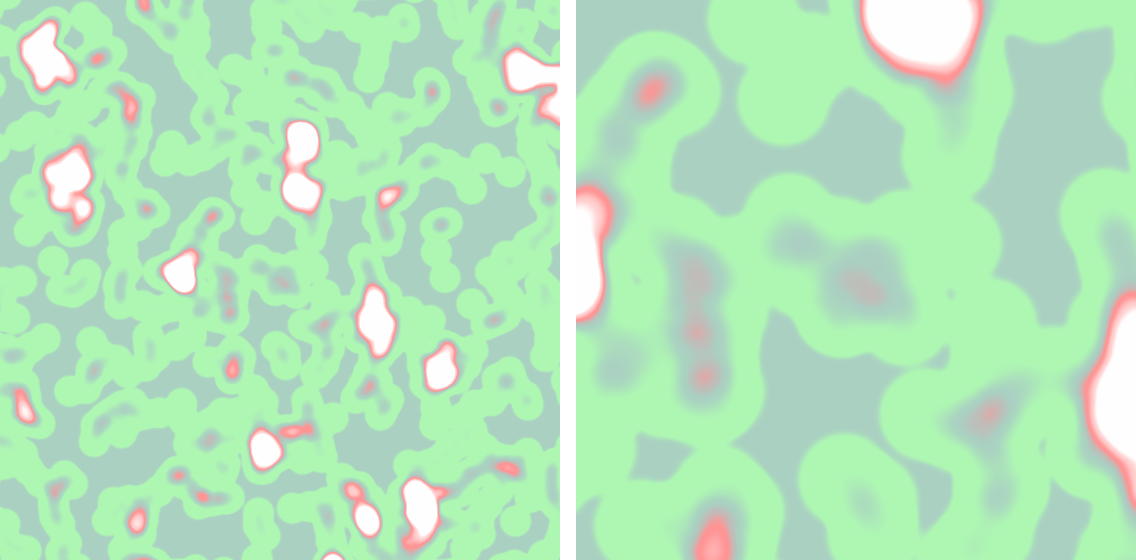
Left: the whole. Right: its middle third, enlarged.
Reproduce this pattern procedurally as a WebGL 2 fragment shader.

```glsl
#version 300 es
precision highp float;

#define SPOT_RADIUS 0.033
#define CHAIN_CELL 0.125
#define CHAINS_PER_CELL 3
#define MAX_CHAIN 5.0
#define HOT_CELL 0.25
#define HOT_CHANCE 0.45
#define SEED 17

uniform vec2 u_resolution;
out vec4 fragColor;

const float TAU = 6.2831853;

const vec3 SAGE  = vec3(0.665, 0.815, 0.760);
const vec3 MINT  = vec3(0.680, 0.970, 0.700);
const vec3 GREY  = vec3(0.750, 0.740, 0.725);
const vec3 CORAL = vec3(1.000, 0.580, 0.580);
const vec3 BLUSH = vec3(1.000, 0.800, 0.800);
const vec3 WHITE = vec3(1.000, 0.995, 0.995);

// Integer hash: cell and index to three values in 0..1
vec3 hash3(vec2 cell, int index) {
    uvec3 v = uvec3(ivec3(ivec2(cell), index + SEED * 1000));
    v = v * 1664525u + 1013904223u;
    v.x += v.y * v.z; v.y += v.z * v.x; v.z += v.x * v.y;
    v ^= v >> 16u;
    v.x += v.y * v.z; v.y += v.z * v.x; v.z += v.x * v.y;
    return vec3(v >> 8u) / 16777216.0;
}

// Soft round kernel that reaches zero at SPOT_RADIUS
float spot(vec2 d) {
    float k = max(1.0 - dot(d, d) / (SPOT_RADIUS * SPOT_RADIUS), 0.0);
    return k * k;
}

// Short bending chain of spots, centred near its seed
float chain(vec2 p, vec2 cell, int id) {
    vec3 place = hash3(cell, id * 16);
    vec3 form = hash3(cell, id * 16 + 1);
    float count = 1.0 + floor(MAX_CHAIN * place.z);
    float stride = SPOT_RADIUS * mix(0.3, 0.98, sqrt(form.x));
    float heading = TAU * form.y;
    vec2 dir = vec2(cos(heading), sin(heading));
    vec2 pos = (cell + place.xy) * CHAIN_CELL - dir * stride * (count - 1.0) * 0.5;
    float sum = 0.0;
    for (int i = 0; i < int(count); i++) {
        sum += spot(p - pos);
        heading += (hash3(cell, id * 16 + 2 + i).x - 0.5) * 1.7;
        pos += stride * vec2(cos(heading), sin(heading));
    }
    return sum;
}

// Crowded, slightly upright swarm of spots
float hotSpot(vec2 p, vec2 cell) {
    vec3 place = hash3(cell, 500);
    vec3 form = hash3(cell, 501);
    if (place.z > HOT_CHANCE) return 0.0;
    vec2 d = p - (cell + place.xy) * HOT_CELL;
    if (length(d) > 0.12) return 0.0;
    float spread = mix(0.018, 0.055, form.x);
    float lean = (form.y - 0.5) * 0.9;
    int count = 10 + int(32.0 * form.x);
    float sum = 0.0;
    for (int i = 0; i < count; i++) {
        vec3 h = hash3(cell, 510 + i);
        vec2 offset = spread * h.x * vec2(cos(TAU * h.y), sin(TAU * h.y));
        offset.y *= 1.4;
        offset.x += lean * offset.y;
        sum += spot(d - offset);
    }
    return sum;
}

// Total density from neighbouring cells
float density(vec2 p) {
    vec2 chainHome = floor(p / CHAIN_CELL);
    vec2 hotHome = floor(p / HOT_CELL);
    float sum = 0.0;
    for (int y = -1; y <= 1; y++) {
        for (int x = -1; x <= 1; x++) {
            vec2 shift = vec2(x, y);
            for (int c = 0; c < CHAINS_PER_CELL; c++)
                sum += chain(p, chainHome + shift, c);
            sum += hotSpot(p, hotHome + shift);
        }
    }
    return sum;
}

// Colour ramp from empty ground to the hottest cores
vec3 heatColor(float heat) {
    vec3 color = mix(SAGE, MINT, smoothstep(0.0, 0.17, heat));
    color = mix(color, SAGE, smoothstep(1.25, 2.3, heat));
    color = mix(color, GREY, smoothstep(2.25, 2.65, heat));
    color = mix(color, CORAL, smoothstep(2.6, 3.05, heat));
    color = mix(color, BLUSH, smoothstep(3.05, 3.8, heat));
    return mix(color, WHITE, smoothstep(3.7, 4.5, heat));
}

void main() {
    vec2 p = gl_FragCoord.xy / min(u_resolution.x, u_resolution.y);
    fragColor = vec4(heatColor(density(p)), 1.0);
}
```
